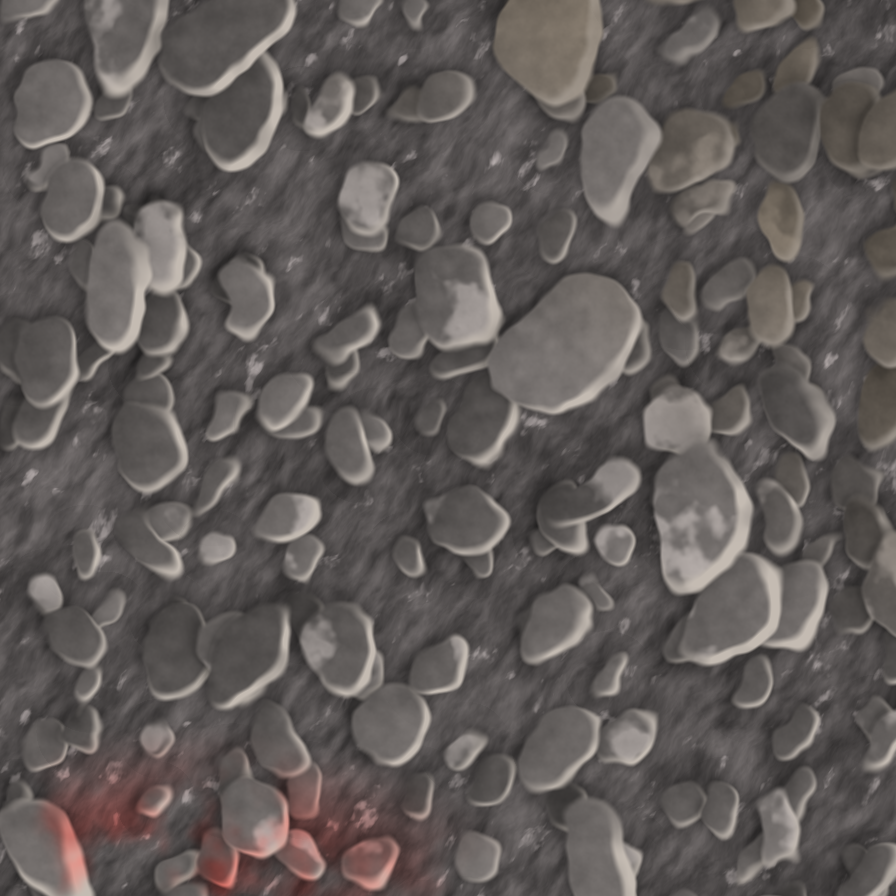
This texture is drawn by a Shadertoy shader. Its source:

```glsl
float hash(vec2 p) {
    return fract(sin(dot(p, vec2(127.1, 311.7))) * 43758.5453);
}

float noise(vec2 p) {
    vec2 i = floor(p), f = fract(p);
    f = f * f * (3.0 - 2.0 * f);
    return mix(mix(hash(i), hash(i + vec2(1, 0)), f.x),
               mix(hash(i + vec2(0, 1)), hash(i + 1.0), f.x), f.y);
}

float fbm(vec2 p) {
    float sum = 0.0, gain = 0.53;
    for (int i = 0; i < 4; i++) {
        sum += gain * noise(p);
        p = mat2(1.6, 1.2, -1.2, 1.6) * p + 7.3;
        gain *= 0.5;
    }
    return sum;
}

mat2 rotation(float a) {
    return mat2(cos(a), -sin(a), sin(a), cos(a));
}

float ellipse(vec2 p, vec2 radii) {
    return (length(p / radii) - 1.0) * radii.y;
}

// Dark matrix with fine slanted streaks and pale flecks
vec3 gravelBed(vec2 p) {
    vec2 q = rotation(0.95) * p + 0.012 * fbm(p * 25.0);
    float streaks = fbm(q * vec2(38.0, 95.0));
    float flecks = smoothstep(0.66, 0.86, fbm(q * vec2(32.0, 60.0) + 31.0));
    float tone = 0.345 + 0.26 * (streaks - 0.5) + 0.12 * (fbm(p * 9.0) - 0.5);
    return (tone + 0.28 * flecks) * vec3(1.03, 0.98, 0.975);
}

// Worn stone: dull face, pale crescent on the lit side, soft shadow
void addPebble(inout vec3 colour, vec2 p, vec2 id, vec2 centre, float size) {
    vec2 offset = p - centre;
    if (length(offset) > size * 2.0) return;
    vec2 light = normalize(vec2(0.85, -0.55));
    vec2 wobble = p * 1.1 / size + id * 3.7;
    offset += size * 0.5 * (vec2(noise(wobble), noise(wobble + 19.0)) - 0.5);
    offset += 0.006 * (vec2(noise(p * 55.0), noise(p * 55.0 + 9.0)) - 0.5);

    mat2 turn = rotation(mix(0.35, 2.2, hash(id + 1.7)));
    vec2 radii = size * vec2(1.0, mix(0.48, 0.82, hash(id + 4.1)));
    float edge = ellipse(turn * offset, radii);
    float core = ellipse(turn * (offset + light * size * 0.15), radii);
    float shade = ellipse(turn * (offset + light * 0.006), radii);

    float body = 1.0 - smoothstep(-0.003, 0.003, edge);
    float rim = smoothstep(-0.004, 0.005, core + size * mix(0.0, 0.12, hash(id + 6.3)));
    float facing = dot(normalize(offset + 1e-5), light);
    float polished = smoothstep(1.15, 1.65, p.x + p.y);
    rim *= mix(0.3, 1.0, smoothstep(-0.6, 0.5, facing)) * mix(1.0, 0.4, polished);
    rim *= 0.6 + 0.7 * noise(p * 45.0 + id);

    // Face tone with a slope toward the light and chalky blotches
    float tone = mix(0.31, 0.45, hash(id + 8.9));
    tone += 0.05 * dot(offset, light) / size + 0.10 * (fbm(p * 60.0) - 0.5);
    float chalk = smoothstep(0.54, 0.68, fbm(p * 17.0 + id)) * step(0.5, hash(id + 2.2));
    tone += 0.22 * chalk * (1.0 - 0.6 * polished);
    vec3 face = tone * mix(vec3(1.03, 0.985, 0.965), vec3(1.08, 0.99, 0.88),
                           polished * hash(id + 5.5));
    vec3 stone = mix(face, vec3(0.77, 0.735, 0.70), clamp(rim, 0.0, 1.0));

    colour *= 1.0 - 0.24 * exp(-max(shade, 0.0) * 110.0);
    colour = mix(colour, stone, body);
}

void mainImage(out vec4 fragColor, in vec2 fragCoord) {
    vec2 p = fragCoord / iResolution.y;
    vec3 colour = gravelBed(p);

    // Scatter three sizes, the largest on top
    for (int layer = 0; layer < 3; layer++) {
        float cell = 0.072 * pow(1.6, float(layer));
        float density = layer == 1 ? 0.68 : 0.46;
        for (int k = 0; k < 9; k++) {
            vec2 id = floor(p / cell) + vec2(k % 3 - 1, k / 3 - 1);
            vec2 seed = id + float(layer) * 43.0;
            if (hash(seed + 0.3) > density) continue;
            vec2 jitter = vec2(hash(seed + 11.0), hash(seed + 23.0));
            vec2 centre = (id + 0.2 + 0.6 * jitter) * cell;
            addPebble(colour, p, seed, centre, cell * mix(0.3, 0.48, hash(seed + 37.0)));
        }
    }

    // Red cast in patches along the lower left
    float red = 1.0 - smoothstep(0.05, 0.24, length((p - vec2(0.2, 0.0)) * vec2(0.6, 1.2)));
    red *= smoothstep(0.35, 0.65, fbm(p * 11.0 + 4.0));
    colour = mix(colour, colour * vec3(1.25, 0.65, 0.62), red);

    fragColor = vec4(clamp(colour, 0.0, 1.0), 1.0);
}
```
